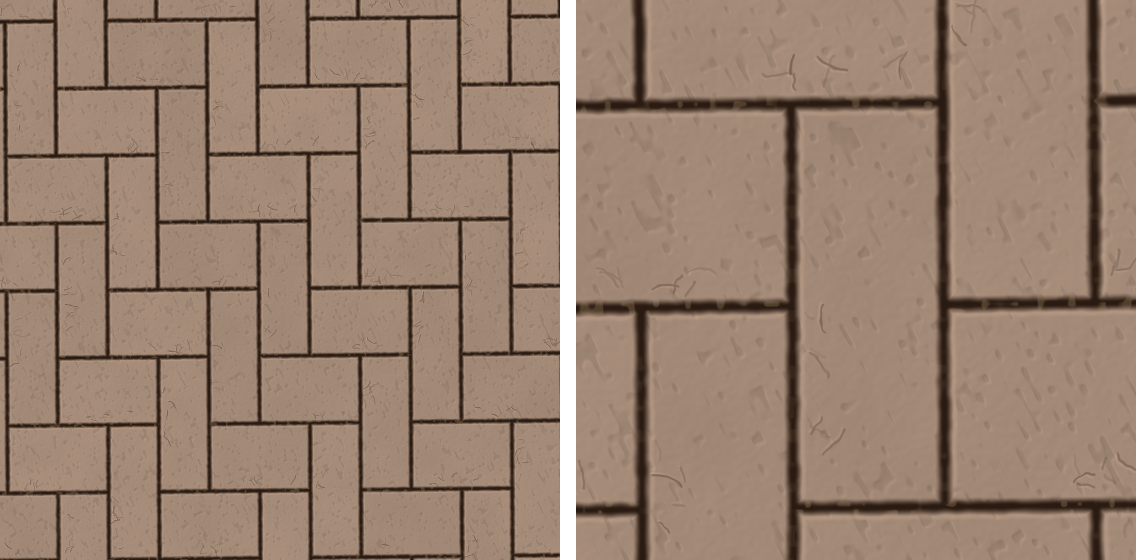
Left: the whole. Right: its middle third, enlarged.
Write a WebGL 2 fragment shader that draws this texture.

```glsl
#version 300 es
precision highp float;
// Herringbone paving of tan clay bricks with dark joints, bevelled rims, pits and small cracks.
uniform vec2 u_resolution;
out vec4 fragColor;

const vec2 CELL = vec2(0.0901, 0.1203);     // a brick covers two cells
const vec2 ORIGIN = vec2(0.0085, 0.039);    // first joint crossing, from the top left
const vec2 SKEW = vec2(0.006, -0.0101);     // slight tilt of the joints
const float JOINT_CORE = 0.0005;            // half widths of the joint
const float JOINT_EDGE = 0.0056;
const float CORNER = 0.004;
const float RIM = 0.0085;
const int STROKES = 7;                      // crack strokes per brick
const vec2 LIGHT_STEP = vec2(-0.0014, -0.0012);
const vec3 CLAY = vec3(0.643, 0.543, 0.470);
const vec3 JOINT = vec3(0.165, 0.105, 0.070);
const vec3 GRIT = vec3(0.400, 0.320, 0.220);
const vec3 CRACK = vec3(0.360, 0.280, 0.220);

vec3 hash3(vec2 p) {
    vec3 q = fract(p.xyx * vec3(0.1031, 0.1030, 0.0973));
    q += dot(q, q.yxz + 33.33);
    return fract((q.xxy + q.yzz) * q.zyx);
}

float noise(vec2 p) {
    vec2 i = floor(p), f = fract(p);
    f = f * f * (3.0 - 2.0 * f);
    float top = mix(hash3(i).x, hash3(i + vec2(1, 0)).x, f.x);
    float low = mix(hash3(i + vec2(0, 1)).x, hash3(i + vec2(1, 1)).x, f.x);
    return mix(top, low, f.y);
}

mat2 rotation(float a) {
    return mat2(cos(a), sin(a), -sin(a), cos(a));
}

// Sparse slanted pits
float pits(vec2 p) {
    vec2 q = rotation(0.5) * p;
    return smoothstep(0.68, 0.92, noise(q * vec2(230.0, 120.0) + 17.0));
}

// Surface height: fine grain, soft lumps and pits
float relief(vec2 p) {
    return 0.35 * noise(p * 310.0) + 0.4 * noise(p * 120.0 + 5.0) - 0.8 * pits(p);
}

// Short bent strokes gathered near one long side; p.x runs along the brick
float cracks(vec2 p, float len, vec2 id, float pixel) {
    float ink = 0.0;
    vec3 cluster = hash3(id * 3.7 + 11.0);
    for (int i = 0; i < STROKES; i++) {
        vec3 place = hash3(id * 7.3 + float(i) * 19.7);
        vec3 form = hash3(id * 5.1 + float(i) * 31.3 + 4.0);
        float spread = i < 4 ? 0.045 : 0.13;
        vec2 center = vec2(mix(0.25, 0.75, cluster.x) * len + spread * (place.x - 0.5),
                           mix(0.009, 0.026, place.y));
        vec2 q = rotation(form.x * 3.14) * (p - center);
        q.y += (form.y - 0.5) * 90.0 * q.x * q.x + 0.002 * (noise(p * 260.0 + place.z * 50.0) - 0.5);
        float reach = mix(0.003, 0.010, form.z);
        float d = length(vec2(max(abs(q.x) - reach, 0.0), q.y));
        float stroke = 1.0 - smoothstep(0.0002, 0.0009 + pixel * 0.5, d);
        ink = max(ink, stroke * mix(0.2, 0.85, place.z));
    }
    return ink;
}

void main() {
    float pixel = 1.0 / min(u_resolution.x, u_resolution.y);
    vec2 p = gl_FragCoord.xy / u_resolution;
    p.y = 1.0 - p.y;

    // Find the brick: each diagonal step goes upright top, bottom, flat left, right
    vec2 grid = (p - ORIGIN - SKEW * p.yx) / CELL;
    vec2 cell = floor(grid);
    float part = mod(cell.x + cell.y, 4.0);
    bool upright = part < 1.5;
    vec2 first = cell;
    if (part > 0.5 && upright) first.y -= 1.0;
    if (part > 2.5) first.x -= 1.0;
    vec2 size = CELL * (upright ? vec2(1, 2) : vec2(2, 1));
    vec2 local = (grid - first) * CELL;
    vec2 id = first + 40.0;

    // Depth inside the rounded brick outline
    vec2 fromCenter = local - 0.5 * size;
    vec2 corner = abs(fromCenter) - 0.5 * size + CORNER;
    float depth = CORNER - length(max(corner, 0.0)) - min(max(corner.x, corner.y), 0.0);
    depth += 0.0011 * (noise(p * 150.0) - 0.5);

    // Brick face with tone, embossed grain and pits
    float tone = 1.0 + 0.03 * (hash3(id).z - 0.5) + 0.03 * (noise(p * 22.0) - 0.5);
    float emboss = relief(p) - relief(p + LIGHT_STEP);
    vec3 color = CLAY * (tone + 0.075 * emboss - 0.06 * pits(p));

    // Cracks sit low on flat bricks and left on upright ones
    vec2 along = upright ? local.yx : vec2(local.x, size.y - local.y);
    float len = upright ? size.y : size.x;
    float ink = cracks(along, len, id, pixel);
    float glint = cracks(along + vec2(0.0012), len, id, pixel);
    color = mix(color, CRACK, 0.65 * ink) + 0.05 * glint * (1.0 - ink);

    // Rim lit from the upper left
    float rim = smoothstep(0.0035, 0.0055, depth) * (1.0 - smoothstep(0.006, RIM, depth));
    vec2 side = step(corner.yx, corner.xy) * sign(fromCenter);
    color *= 1.0 + rim * (0.04 - 0.035 * (side.x + side.y));

    // Dark joint with scattered grit, mostly in the level joints
    float level = step(corner.x, corner.y);
    float grit = smoothstep(0.62, 0.85, noise(p * 210.0 + 9.0)) * mix(0.2, 0.65, level);
    vec3 filler = mix(JOINT, GRIT, grit);
    float face = smoothstep(JOINT_CORE, JOINT_EDGE + 0.5 * pixel, depth);
    fragColor = vec4(mix(filler, color, face), 1.0);
}
```
